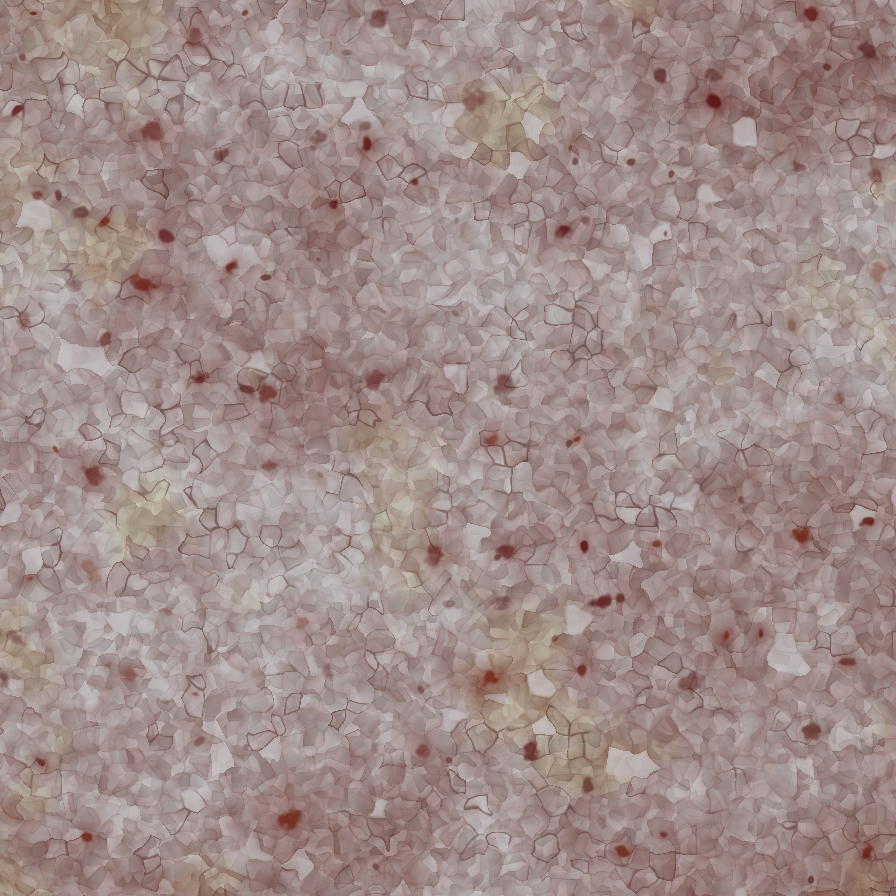
Write a Shadertoy shader that draws this texture.

```glsl
// Coarse pinkish salt grains with soft red stains and scattered dark rust specks.

float hash(vec2 p) {
    return fract(sin(dot(p, vec2(127.1, 311.7))) * 43758.5453);
}

vec2 hash2(vec2 p) {
    return vec2(hash(p), hash(p + 37.3));
}

float noise(vec2 p) {
    vec2 i = floor(p), f = fract(p);
    f = f * f * (3.0 - 2.0 * f);
    return mix(mix(hash(i), hash(i + vec2(1, 0)), f.x),
               mix(hash(i + vec2(0, 1)), hash(i + vec2(1, 1)), f.x), f.y);
}

float fbm(vec2 p) {
    float sum = 0.0, amp = 0.5;
    for (int k = 0; k < 5; k++) {
        sum += amp * noise(p);
        p = mat2(1.6, 1.2, -1.2, 1.6) * p + 7.7;
        amp *= 0.5;
    }
    return sum / 0.97;
}

// Cellular grains: x = crevice depth, y = grain value, z = facet slope
vec3 grains(vec2 p) {
    vec2 cell = floor(p), id = cell, offset = vec2(0);
    float nearest = 9.0, second = 9.0;
    for (int y = -1; y <= 1; y++)
    for (int x = -1; x <= 1; x++) {
        vec2 c = cell + vec2(x, y);
        vec2 d = p - c - 0.1 - 0.8 * hash2(c);
        // random weights make the grain sizes uneven
        float dist = length(d) + 0.3 * hash(c + 71.0);
        if (dist < nearest) {
            second = nearest;
            nearest = dist;
            id = c;
            offset = d;
        } else second = min(second, dist);
    }
    float angle = 6.2832 * hash(id + 5.0);
    float crevice = 1.0 - smoothstep(0.0, 0.3, second - nearest);
    return vec3(crevice * hash(id + 19.0), hash(id + 3.0),
                dot(offset, vec2(cos(angle), sin(angle))));
}

// Rust specks: x = hard core, y = soft halo, z = orange tint
vec3 specks(vec2 p, float count, float chance) {
    vec2 cell = floor(p * count);
    vec3 result = vec3(0);
    for (int y = -1; y <= 1; y++)
    for (int x = -1; x <= 1; x++) {
        vec2 c = cell + vec2(x, y);
        if (hash(c + 11.0) > chance) continue;
        vec2 d = p - (c + hash2(c + 23.0)) / count;
        float angle = 6.2832 * hash(c + 41.0);
        d = mat2(cos(angle), sin(angle), -sin(angle), cos(angle)) * d;
        d.y *= 1.0 + 0.8 * hash(c + 53.0);
        float size = mix(0.004, 0.013, pow(hash(c + 67.0), 1.8));
        float dist = length(d) / size + 0.9 * (noise(p * 150.0) - 0.5);
        float core = (1.0 - smoothstep(0.5, 1.35, dist)) * mix(0.65, 1.0, hash(c + 83.0));
        if (core > result.x) result.z = hash(c + 97.0);
        result.x = max(result.x, core);
        result.y = max(result.y, exp(-0.16 * dist * dist) * hash(c + 31.0));
    }
    return result;
}

void mainImage(out vec4 fragColor, in vec2 fragCoord) {
    vec2 uv = fragCoord / iResolution.y;
    vec2 warp = vec2(noise(uv * 60.0), noise(uv * 60.0 + 50.0)) - 0.5;
    vec2 p = uv + 0.012 * warp;

    // Broad stains, slightly stretched sideways
    float clean = fbm(uv * vec2(3.2, 4.4) + vec2(4.0, 9.0)) - 0.5;
    float patches = fbm(uv * 11.0 + 20.0) - 0.5;

    // Grain relief at two sizes
    vec3 coarse = grains(p * 44.0);
    vec3 fine = grains(p * 82.0 + 13.0);
    float purity = 0.75 + 1.35 * clean + 0.55 * patches;
    purity += 0.24 * (coarse.y - 0.5) + 0.2 * (fine.y - 0.5);
    purity += 0.28 * coarse.z + 0.16 * fine.z;
    purity -= 0.3 * coarse.x * coarse.x + 0.16 * fine.x;

    // Stained to clean salt
    vec3 color = mix(vec3(0.49, 0.33, 0.315), vec3(0.675, 0.632, 0.63),
                     clamp(purity, -0.2, 1.2));
    color *= 1.0 + 0.1 * (fine.y - 0.5) + 0.08 * (noise(uv * 130.0) - 0.5);
    color += vec3(0.015, 0.015, -0.045) * smoothstep(0.62, 0.8, fbm(uv * 7.0 + 60.0));

    // Rare opaque white grains
    float white = smoothstep(0.955, 0.985, coarse.y) * (1.0 - coarse.x);
    color = mix(color, vec3(0.77, 0.75, 0.76), 0.65 * white);

    // Dark pits in a few crevices
    float pit = smoothstep(0.45, 0.9, coarse.x) * smoothstep(0.5, 0.7, noise(uv * 28.0));
    color = mix(color, vec3(0.36, 0.23, 0.23), 0.5 * pit);

    // Specks with bleeding halos, sparser on clean salt
    vec3 rust = specks(uv, 11.0, 0.55);
    vec3 dust = specks(uv + 3.7, 17.0, 0.16);
    float spread = 1.0 - 0.6 * smoothstep(0.0, 0.2, clean);
    color = mix(color, vec3(0.46, 0.2, 0.18), 0.55 * spread * rust.y);
    vec3 rustColor = mix(vec3(0.34, 0.07, 0.065), vec3(0.5, 0.17, 0.08), rust.z * rust.z);
    color = mix(color, rustColor, 0.92 * spread * rust.x);
    color = mix(color, vec3(0.32, 0.1, 0.09), 0.7 * spread * dust.x);

    fragColor = vec4(color, 1.0);
}
```
